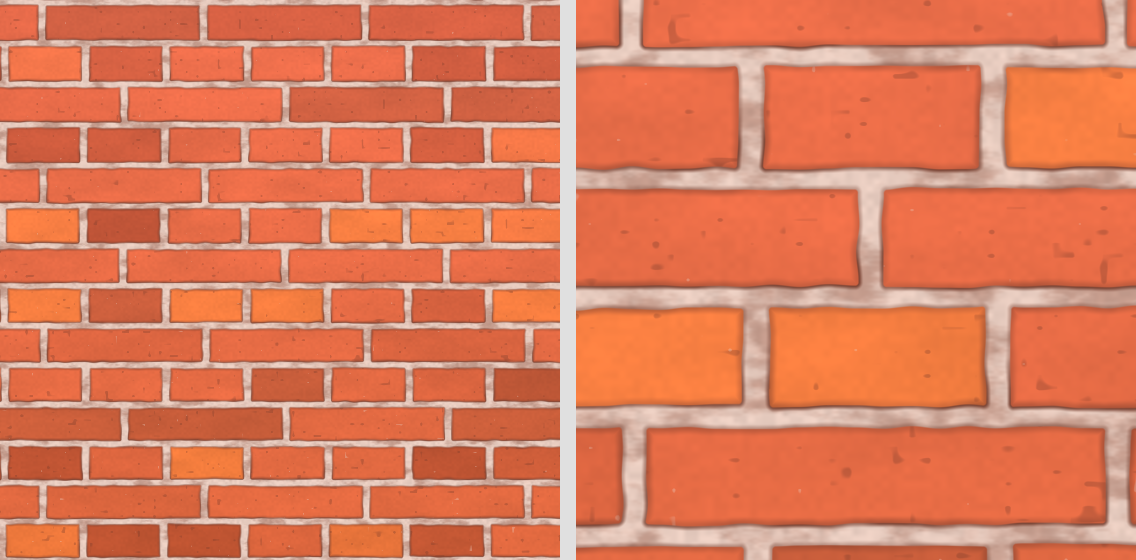
Left: the whole. Right: its middle third, enlarged.
A Shadertoy shader for this texture:

```glsl
#define ROWS 14.53
#define ROW_STRETCH 0.48
#define HEADER_WIDTH 0.1443
#define FIRST_JOINT 0.006
#define BED_JOINT 0.0125
#define HEAD_JOINT 0.0150
#define BRICK_LIGHT vec3(0.92, 0.43, 0.28)
#define BRICK_DARK vec3(0.77, 0.34, 0.22)
#define BRICK_ORANGE vec3(1.00, 0.52, 0.26)
#define MORTAR_LIGHT vec3(0.92, 0.81, 0.76)
#define MORTAR_DARK vec3(0.77, 0.61, 0.55)
#define SHADOW vec3(0.44, 0.22, 0.16)

float hash(vec2 p) {
    return fract(sin(dot(p, vec2(127.1, 311.7))) * 43758.5453);
}

float noise(vec2 p) {
    vec2 i = floor(p), f = fract(p);
    f = f * f * (3.0 - 2.0 * f);
    return mix(mix(hash(i), hash(i + vec2(1, 0)), f.x),
               mix(hash(i + vec2(0, 1)), hash(i + vec2(1, 1)), f.x), f.y);
}

float fbm(vec2 p) {
    float sum = 0.0, amplitude = 0.533;
    for (int i = 0; i < 4; i++) {
        sum += amplitude * noise(p);
        p = p * 2.03 + 17.3;
        amplitude *= 0.5;
    }
    return sum;
}

float roundedBox(vec2 p, vec2 halfSize, float radius) {
    vec2 q = abs(p) - halfSize + radius;
    return length(max(q, 0.0)) + min(max(q.x, q.y), 0.0) - radius;
}

vec3 brickColor(vec2 uv, vec2 cell, float isStretcher, float dist) {
    // Fired tone of each brick, with bright orange ones among the headers
    float tone = hash(cell + 5.3);
    vec3 color = mix(BRICK_DARK, BRICK_LIGHT, smoothstep(0.0, 0.6, tone + 0.2 * isStretcher));
    float orange = smoothstep(0.7, 0.9, hash(cell + 31.7)) * (1.0 - isStretcher);
    color = mix(color, BRICK_ORANGE, orange * 0.85);
    color *= 1.0 - 0.12 * step(0.92, hash(cell + 63.1));

    // Cloudy firing marks, fine grain and the light falling off downwards
    color *= 0.94 + 0.12 * fbm(uv * vec2(12.0, 28.0) + cell * 3.7);
    color *= 0.98 + 0.04 * noise(uv * 230.0);
    color *= mix(0.96, 1.03, uv.y);
    color.b += 0.04 * (uv.y - 0.5);

    // Pits, pale chips and darkened rim
    float pit = smoothstep(0.87, 0.96, noise(uv * vec2(105.0, 140.0)));
    color = mix(color, SHADOW, 0.3 * pit);
    float chip = smoothstep(0.95, 0.99, noise(uv * 120.0 + 71.0));
    color = mix(color, MORTAR_LIGHT, 0.35 * chip);
    float rim = smoothstep(-0.005, 0.0, dist);
    return mix(color, SHADOW, rim * (0.15 + 0.35 * noise(uv * 45.0)));
}

vec3 mortarColor(vec2 uv, vec2 p, float dist) {
    float grain = fbm(uv * vec2(40.0, 75.0));
    vec3 color = mix(MORTAR_DARK, MORTAR_LIGHT, smoothstep(0.22, 0.62, grain));
    color *= 0.95 + 0.08 * noise(uv * 240.0);

    // Crevice along the bricks, deepest under their lower edge
    float below = smoothstep(0.010, -0.022, p.y);
    float crevice = 1.0 - smoothstep(0.0, 0.0032, dist);
    float depth = (0.45 + 0.45 * below) * (0.6 + 0.6 * noise(uv * 50.0 + 9.0));
    return mix(color, SHADOW, crevice * min(depth, 0.9));
}

void mainImage(out vec4 fragColor, in vec2 fragCoord) {
    vec2 uv = fragCoord / iResolution.y;
    float pixel = 1.0 / iResolution.y;

    // Courses grow slightly taller towards the top
    float course = uv.y * (ROWS - ROW_STRETCH * uv.y);
    float row = floor(course);
    float pitch = 1.0 / (ROWS - 2.0 * ROW_STRETCH * uv.y);

    // Headers alternate with stretchers, which shift by half every other time
    float isStretcher = mod(row, 2.0);
    float width = HEADER_WIDTH * (1.0 + isStretcher);
    float shift = isStretcher * HEADER_WIDTH * (mod(row, 4.0) < 2.0 ? 0.5 : 1.5);
    float start = FIRST_JOINT + shift + 0.006 * (hash(vec2(row, 2.0)) - 0.5);
    float column = (uv.x - start) / width;
    vec2 cell = vec2(floor(column), row);

    // Brick outline with uneven size, slight tilt and worn edges
    vec2 size = vec2(width, pitch);
    vec2 p = (fract(vec2(column, course)) - 0.5) * size;
    p.y += p.x * 0.010 * (hash(cell + 11.0) - 0.5);
    vec2 wear = vec2(noise(uv * 60.0), noise(uv * 60.0 + 40.0)) - 0.5;
    vec2 uneven = vec2(hash(cell + 1.0), hash(cell + 2.0)) - 0.5;
    vec2 halfSize = 0.5 * (size - vec2(HEAD_JOINT, BED_JOINT)) + 0.0014 * uneven;
    float dist = roundedBox(p + 0.0022 * wear, halfSize, 0.002);

    vec3 brick = brickColor(uv, cell, isStretcher, dist);
    vec3 mortar = mortarColor(uv, p, dist);
    fragColor = vec4(mix(brick, mortar, smoothstep(-pixel, pixel, dist)), 1.0);
}
```
